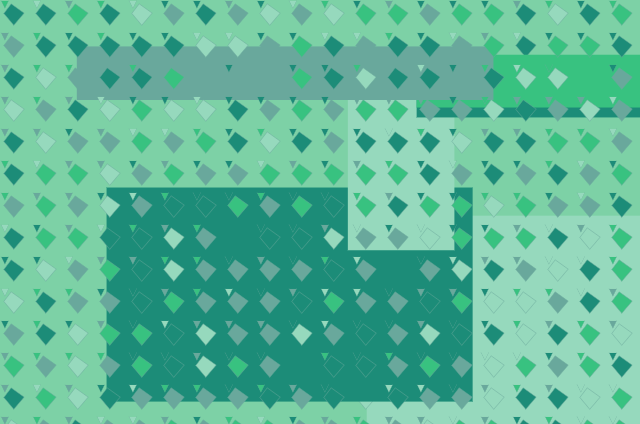
Give the GLSL for this pattern, as a Shadertoy shader.

```glsl
// Rows of small kites, each with a tiny triangle at its upper left, over flat
// overlapping rectangles. Convex distance functions draw one square cell;
// an integer hash per cell picks the two fill colours.

#define COLUMNS 20.0        // cells across the canvas
#define STROKE 0.022        // outline width, in cells
#define STROKE_ALPHA 0.55   // outline strength
#define BURIED 0.07         // share of cells lying under the rectangles
#define MINT  vec3(0.49, 0.82, 0.65)
#define PALE  vec3(0.59, 0.85, 0.74)
#define TEAL  vec3(0.11, 0.55, 0.47)
#define SLATE vec3(0.41, 0.66, 0.61)
#define GREEN vec3(0.22, 0.76, 0.50)

// Random value in 0..1 for a cell and a channel
float hash(ivec2 cell, int channel) {
    uint h = uint(cell.x) * 374761393u + uint(cell.y) * 668265263u
           + uint(channel) * 224682251u + 977u;
    h = (h ^ (h >> 15)) * 224682251u;
    h = (h ^ (h >> 13)) * 326648991u;
    h ^= h >> 16;
    return float(h & 65535u) / 65536.0;
}

vec3 pickColour(float r) {
    return r < 0.30 ? TEAL : r < 0.56 ? SLATE : r < 0.79 ? GREEN : PALE;
}

// Signed distance to the line a-b; positive on its outer side (y points down)
float edge(vec2 p, vec2 a, vec2 b) {
    vec2 e = normalize(b - a);
    return dot(p - a, vec2(e.y, -e.x));
}

float kite(vec2 p) {
    vec2 top = vec2(0.35, 0.12), right = vec2(0.755, 0.41);
    vec2 bottom = vec2(0.43, 0.79), left = vec2(0.12, 0.42);
    return max(max(edge(p, top, right), edge(p, right, bottom)),
               max(edge(p, bottom, left), edge(p, left, top)));
}

// x: distance to the triangle, y: distance to its two slanted sides
vec2 triangle(vec2 p) {
    vec2 a = vec2(0.04, 0.03), b = vec2(0.265, 0.03), tip = vec2(0.153, 0.26);
    float sides = max(edge(p, b, tip), edge(p, tip, a));
    return vec2(max(edge(p, a, b), sides), sides);
}

float cover(float d, float px) {
    return clamp(0.5 - d / px, 0.0, 1.0);
}

// Fills a rectangle given by its upper left and lower right corners
void block(inout vec3 colour, vec2 p, vec2 lo, vec2 hi, vec3 fill, float px) {
    vec2 d = max(lo - p, p - hi);
    colour = mix(colour, fill, cover(max(d.x, d.y), px));
}

// Kite and triangle of one cell, with thin outlines
void drawMarks(inout vec3 colour, vec2 p, ivec2 cell, float px) {
    float k = kite(p);
    vec2 t = triangle(p);
    float kiteLine = cover(abs(k) - 0.5 * STROKE, px);
    float sideLine = cover(abs(t.y) - 0.25 * STROKE, px) * cover(t.x - STROKE, px);
    colour = mix(colour, pickColour(hash(cell, 1)), cover(k, px));
    colour = mix(colour, SLATE, kiteLine * STROKE_ALPHA);
    colour = mix(colour, pickColour(hash(cell, 2)), cover(t.x, px));
    colour = mix(colour, SLATE, sideLine * STROKE_ALPHA);
}

void mainImage(out vec4 fragColor, in vec2 fragCoord) {
    // Cell units, measured from the upper left corner
    float px = COLUMNS / iResolution.x;
    vec2 p = vec2(fragCoord.x, iResolution.y - fragCoord.y) * px;
    ivec2 cell = ivec2(floor(p));
    vec2 local = fract(p);
    bool buried = hash(cell, 3) < BURIED;

    // Ground
    vec3 colour = MINT;
    block(colour, p, vec2(11.46, 6.74), vec2(21.0, 14.0), PALE, px);
    if (buried) drawMarks(colour, local, cell, px);

    // Overlapping rectangles, back to front
    block(colour, p, vec2(3.33, 5.86), vec2(14.77, 12.55), TEAL, px);
    block(colour, p, vec2(10.87, 3.00), vec2(14.20, 7.82), PALE, px);
    block(colour, p, vec2(13.02, 3.00), vec2(21.0, 3.67), TEAL, px);
    block(colour, p, vec2(13.02, 1.71), vec2(21.0, 3.36), GREEN, px);
    block(colour, p, vec2(2.40, 1.45), vec2(15.42, 3.125), SLATE, px);

    if (!buried) drawMarks(colour, local, cell, px);
    fragColor = vec4(colour, 1.0);
}
```
